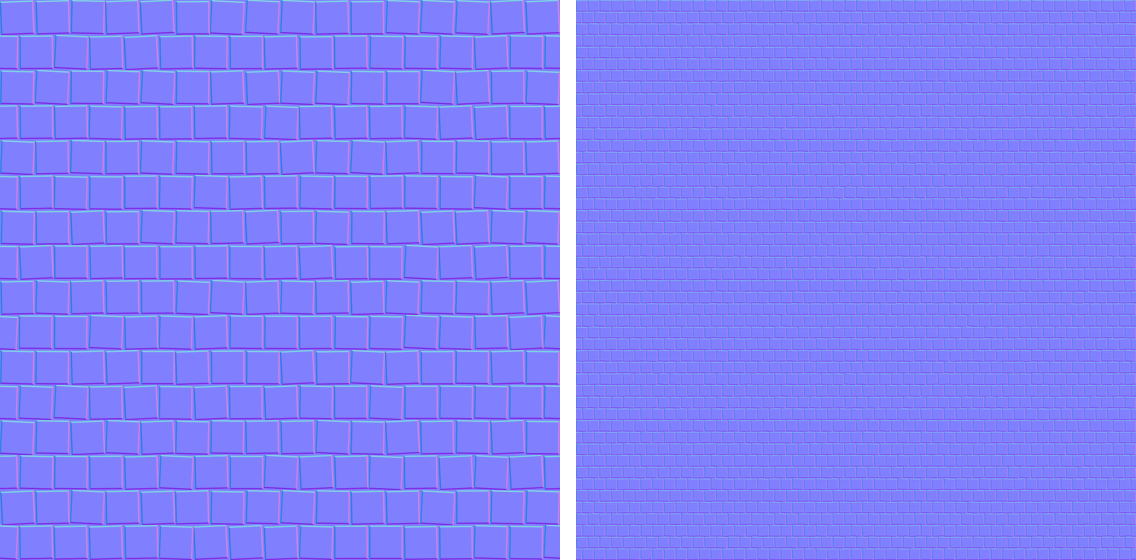
Left: one tile. Right: repeated 3 by 3.
This texture map is drawn by a Shadertoy shader. Its source:

```glsl
// Tangent-space normal map of slightly crooked square tiles in staggered rows.

const float TILES      = 16.0;   // repeats across and down (even, so the stagger wraps)
const float ROW_SHIFT  = 0.53;   // stagger of every other row, in cells
const float HALF_SIZE  = 0.487;  // half width of a tile, in cells
const float BEVEL      = 0.052;  // width of the sloped rim, in cells
const float RIM_SLOPE  = 0.95;   // steepest gradient on the rim
const float MAX_TILT   = 0.055;  // largest in-plane rotation, in radians
const float MAX_OFFSET = 0.012;  // largest shift from the cell centre, in cells
const int   SAMPLES    = 3;      // antialiasing samples per axis

// Three random values in 0..1 for one cell.
vec3 hash3(vec2 cell) {
    vec3 p = fract(cell.xyx * vec3(0.1031, 0.1030, 0.0973));
    p += dot(p, p.yxz + 33.33);
    return fract((p.xxy + p.yzz) * p.zyx);
}

// Surface normal at a point given in cell units.
vec3 tileNormal(vec2 p) {
    // Staggered grid with wrapped cell numbers
    float row = floor(p.y);
    p.x -= ROW_SHIFT * (1.0 - mod(row, 2.0));
    vec2 cell = mod(floor(p), TILES);
    vec3 rnd = hash3(cell + 7.0) * 2.0 - 1.0;

    // Local frame of the crooked tile, clipped by its cell
    float angle = rnd.x * MAX_TILT;
    float c = cos(angle), s = sin(angle);
    mat2 turn = mat2(c, s, -s, c);
    vec2 local = (fract(p) - 0.5 - rnd.yz * MAX_OFFSET) * turn;

    // Mitred rim: the nearest side sets the slope direction
    vec2 inset = HALF_SIZE - abs(local);
    vec2 outward = inset.x < inset.y ? vec2(sign(local.x), 0.0)
                                     : vec2(0.0, sign(local.y));
    float t = clamp(min(inset.x, inset.y) / BEVEL, 0.0, 1.0);
    float slope = RIM_SLOPE * 4.0 * t * (1.0 - t);
    return normalize(vec3(turn * outward * slope, 1.0));
}

void mainImage(out vec4 fragColor, in vec2 fragCoord) {
    // Average the encoded normal over a grid inside the pixel
    vec3 color = vec3(0.0);
    for (int j = 0; j < SAMPLES; j++) {
        for (int i = 0; i < SAMPLES; i++) {
            vec2 jitter = (vec2(i, j) + 0.5) / float(SAMPLES) - 0.5;
            vec2 uv = (fragCoord + jitter) / iResolution.xy;
            color += tileNormal(uv * TILES) * 0.5 + 0.5;
        }
    }
    fragColor = vec4(color / float(SAMPLES * SAMPLES), 1.0);
}
```
